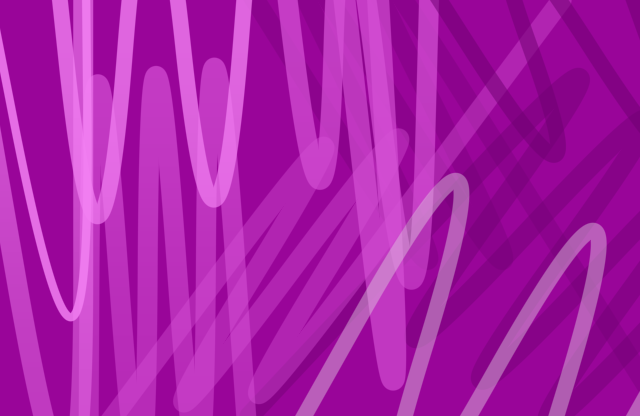
This background is drawn by a Shadertoy shader. Its source:

```glsl
// Translucent pen scribbles, pink and dark, looping over a flat magenta ground.
#define GROUND   vec3(0.60, 0.02, 0.60)
#define SHADE    vec3(0.44, 0.00, 0.45)
#define MAGENTA  vec3(0.84, 0.32, 0.84)
#define PINK     vec3(0.95, 0.50, 0.95)
#define PALE     vec3(0.88, 0.78, 0.88)
#define BROAD    0.024
#define MEDIUM   0.019
#define FINE     0.010
#define LOW_FADE 0.70

// Distance to a straight stroke
float segmentDistance(vec2 p, vec2 a, vec2 b) {
    vec2 ab = b - a;
    return length(p - a - ab * clamp(dot(p - a, ab) / dot(ab, ab), 0.0, 1.0));
}

// Distance to a quadratic curve, from the roots of its cubic
float curveDistance(vec2 pos, vec2 A, vec2 B, vec2 C) {
    vec2 a = B - A, b = A - 2.0 * B + C, d = A - pos;
    float inv = 1.0 / dot(b, b);
    float kx = inv * dot(a, b);
    float ky = inv * (2.0 * dot(a, a) + dot(d, b)) / 3.0;
    float kz = inv * dot(d, a);
    float p = ky - kx * kx;
    float q = kx * (2.0 * kx * kx - 3.0 * ky) + kz;
    float h = q * q + 4.0 * p * p * p;
    vec2 t;
    if (h >= 0.0) {
        vec2 x = 0.5 * (vec2(1.0, -1.0) * sqrt(h) - q);
        vec2 r = sign(x) * pow(abs(x), vec2(1.0 / 3.0));
        t = vec2(r.x + r.y - kx);
    } else {
        float z = sqrt(-p);
        float v = acos(clamp(q / (p * z * 2.0), -1.0, 1.0)) / 3.0;
        float m = cos(v), n = sin(v) * sqrt(3.0);
        t = vec2(m + m, -n - m) * z - kx;
    }
    t = clamp(t, 0.0, 1.0);
    vec2 e = d + (2.0 * a + b * t.x) * t.x;
    vec2 f = d + (2.0 * a + b * t.y) * t.y;
    return sqrt(min(dot(e, e), dot(f, f)));
}

// Corner i of a zigzag: odd corners are displaced by the swing
vec2 corner(int i, vec2 first, vec2 advance, vec2 swing) {
    return first + float(i) * advance + float(i % 2) * swing;
}

// Distance to a zigzag whose turns are rounded by curves between midpoints
float scribble(vec2 p, vec2 first, vec2 advance, vec2 swing, int turns) {
    vec2 here = corner(1, first, advance, swing);
    vec2 start = 0.5 * (first + here);
    float d = segmentDistance(p, first, start);
    for (int i = 1; i <= turns; i++) {
        vec2 next = corner(i + 1, first, advance, swing);
        vec2 end = 0.5 * (here + next);
        d = min(d, curveDistance(p, start, here, end));
        start = end;
        here = next;
    }
    return min(d, segmentDistance(p, start, here));
}

// Lay one flat translucent stroke over the colour
void ink(inout vec3 col, float d, float halfWidth, vec3 tint, float alpha) {
    float edge = 0.8 / iResolution.y;
    col = mix(col, tint, alpha * (1.0 - smoothstep(-edge, edge, d - halfWidth)));
}

void mainImage(out vec4 fragColor, in vec2 fragCoord) {
    vec2 p = fragCoord / iResolution.y;
    float fade = mix(LOW_FADE, 1.0, smoothstep(0.0, 0.9, p.y));
    vec3 col = GROUND;

    // Dark diagonals behind
    ink(col, scribble(p, vec2(0.30, 1.50), vec2(0.09, 0.0), vec2(0.85, -1.50), 4),
        BROAD, SHADE, 0.32);
    ink(col, scribble(p, vec2(0.60, 0.00), vec2(0.08, -0.05), vec2(0.95, 1.15), 6),
        BROAD, SHADE, 0.45);

    // Faint slanting bands and tall arches
    ink(col, scribble(p, vec2(0.05, -0.30), vec2(0.09, 0.01), vec2(0.85, 1.25), 4),
        BROAD, MAGENTA, 0.40);
    ink(col, scribble(p, vec2(0.21, -0.60), vec2(0.07, 0.01), vec2(-0.06, 1.85), 5),
        BROAD, MAGENTA, 0.70 * fade);

    // Hanging spikes
    ink(col, scribble(p, vec2(0.60, 1.80), vec2(0.11, -0.12), vec2(0.073, -1.48), 3),
        BROAD, MAGENTA, 0.72 * fade);
    ink(col, scribble(p, vec2(0.75, 1.70), vec2(0.06, 0.0), vec2(0.18, -2.15), 1),
        BROAD * 1.1, MAGENTA, 0.65);

    // Bright loops at the left
    ink(col, scribble(p, vec2(-0.12, 1.25), vec2(0.16, 0.0), vec2(0.16, -1.85), 1),
        BROAD, PINK, 0.62 * fade);
    ink(col, scribble(p, vec2(0.08, 1.60), vec2(0.14, 0.02), vec2(0.02, -1.52), 3),
        MEDIUM, PINK, 0.78 * fade);
    ink(col, scribble(p, vec2(-0.16, 1.70), vec2(0.18, 0.0), vec2(0.20, -1.95), 1),
        FINE, PINK, 0.85);

    // Pale peaks and dark hooks at the right
    ink(col, scribble(p, vec2(0.45, -0.50), vec2(0.165, -0.06), vec2(0.645, 1.50), 4),
        MEDIUM, PALE, 0.46);
    ink(col, scribble(p, vec2(0.80, 1.40), vec2(0.145, 0.0), vec2(0.515, -1.03), 3),
        MEDIUM, SHADE, 0.55);

    fragColor = vec4(col, 1.0);
}
```
